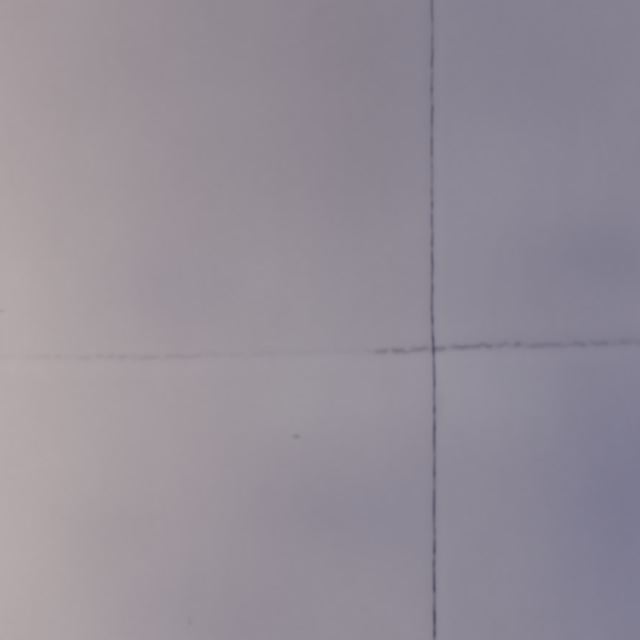
A WebGL 2 fragment shader for this texture:

```glsl
#version 300 es
precision highp float;

uniform vec2 u_resolution;
out vec4 outColor;

float hash(vec2 p) {
    vec3 q = fract(vec3(p.xyx) * 0.1031);
    q += dot(q, q.yzx + 33.33);
    return fract((q.x + q.y) * q.z);
}

float noise(vec2 p) {
    vec2 i = floor(p), f = fract(p);
    f = f * f * (3.0 - 2.0 * f);
    return mix(mix(hash(i), hash(i + vec2(1, 0)), f.x),
               mix(hash(i + vec2(0, 1)), hash(i + vec2(1, 1)), f.x), f.y);
}

float fbm(vec2 p) {
    float sum = 0.0, amp = 0.5;
    for (int i = 0; i < 3; i++) {
        sum += amp * (noise(p) - 0.5);
        p = p * 2.03 + 17.0;
        amp *= 0.5;
    }
    return sum;
}

// Soft elliptical blot
float blot(vec2 p, vec2 center, vec2 radius) {
    vec2 d = (p - center) / radius;
    return exp(-dot(d, d));
}

// Soft-edged groove profile
float groove(float d, float width) {
    return exp(-d * d / (width * width));
}

void main() {
    vec2 uv = gl_FragCoord.xy / u_resolution;

    // Warm light from the left fading to cool shade on the right
    vec3 color = mix(vec3(0.722, 0.676, 0.676), vec3(0.612, 0.584, 0.606), smoothstep(-0.14, 0.40, uv.x));
    color = mix(color, vec3(0.538, 0.523, 0.582), smoothstep(0.25, 0.92, uv.x));
    color -= vec3(0.056, 0.056, 0.046) * smoothstep(0.45, 1.0, uv.y) * (1.0 - 0.72 * uv.x);

    // Broad stains and lighter areas
    color -= vec3(0.028, 0.026, 0.012) * blot(uv, vec2(0.52, 0.20), vec2(0.15, 0.09));
    color -= vec3(0.050, 0.044, 0.018) * blot(uv, vec2(1.00, 0.20), vec2(0.15, 0.28));
    color -= vec3(0.028, 0.026, 0.018) * blot(uv, vec2(0.98, 0.60), vec2(0.15, 0.06));
    color -= vec3(0.018, 0.018, 0.008) * blot(uv, vec2(0.27, 0.55), vec2(0.09, 0.07));
    color -= vec3(0.026, 0.024, 0.012) * blot(uv, vec2(0.32, 0.03), vec2(0.18, 0.10));
    color -= vec3(0.016, 0.017, 0.016) * blot(uv, vec2(0.55, 0.86), vec2(0.12, 0.20));
    color -= vec3(0.012, 0.012, 0.009) * blot(uv, vec2(0.19, 0.18), vec2(0.08, 0.06));
    color += vec3(0.016, 0.018, 0.016) * blot(uv, vec2(0.50, 0.39), vec2(0.26, 0.07));
    color += vec3(0.018, 0.020, 0.018) * blot(uv, vec2(0.76, 0.39), vec2(0.10, 0.08));
    color += vec3(0.014, 0.015, 0.013) * blot(uv, vec2(0.80, 0.72), vec2(0.14, 0.12));

    // Mottling, faint vertical streaks and fine grain
    color += 0.020 * fbm(uv * 7.0);
    color += 0.009 * fbm(uv * vec2(36.0, 9.0) + 5.0);
    color += 0.006 * (noise(uv * 110.0) - 0.5);

    // Vertical joint: steps sideways at the crossing, grittier below it
    float wobble = 0.0012 * (noise(vec2(uv.y * 60.0, 2.0)) - 0.5);
    float dx = uv.x - 0.6752 - 0.0032 * smoothstep(0.52, 0.40, uv.y) - wobble;
    float wear = 0.4 + 0.7 * noise(vec2(uv.y * 100.0, 8.0));
    float depth = mix(0.19, 0.105, smoothstep(0.2, 0.9, uv.y));
    color -= vec3(1.0, 1.0, 0.88) * depth * wear * groove(dx, 0.0028);
    color -= 0.014 * groove(dx + 0.003, 0.010);
    color -= 0.016 * blot(uv, vec2(0.687, 0.37), vec2(0.008, 0.03));
    color += 0.006 * groove(dx - 0.012, 0.010);

    // Horizontal joint: crumbly dashes, nearly gone left of the crossing
    float jointY = 0.442 + 0.009 * smoothstep(0.18, 0.58, uv.x)
                 + 0.010 * smoothstep(0.56, 0.82, uv.x) + 0.004 * smoothstep(0.84, 1.0, uv.x);
    float dy = uv.y - jointY - 0.003 * (noise(vec2(uv.x * 90.0, 21.0)) - 0.5);
    float dirt = smoothstep(0.15, 0.75, noise(vec2(uv.x * 110.0, 31.0 + uv.y * 90.0)));
    float strength = 0.012 + 0.075 * smoothstep(0.56, 0.61, uv.x) * (1.0 - 0.5 * smoothstep(0.79, 0.86, uv.x));
    strength += 0.026 * groove(uv.x - 0.20, 0.14);
    color -= vec3(1.0, 1.0, 0.85) * strength * (0.35 + 0.65 * dirt) * groove(dy, 0.0050);
    color -= 0.013 * smoothstep(0.5, 0.75, uv.x) * groove(dy - 0.004, 0.014);
    color += 0.007 * groove(dy + 0.018, 0.014);

    // Small specks
    color -= 0.070 * blot(uv, vec2(0.463, 0.318), vec2(0.006, 0.004));
    color -= 0.030 * blot(uv, vec2(0.296, 0.028), vec2(0.004, 0.006));
    color -= 0.040 * blot(uv, vec2(0.002, 0.514), vec2(0.005, 0.003));

    outColor = vec4(clamp(color, 0.0, 1.0), 1.0);
}
```
